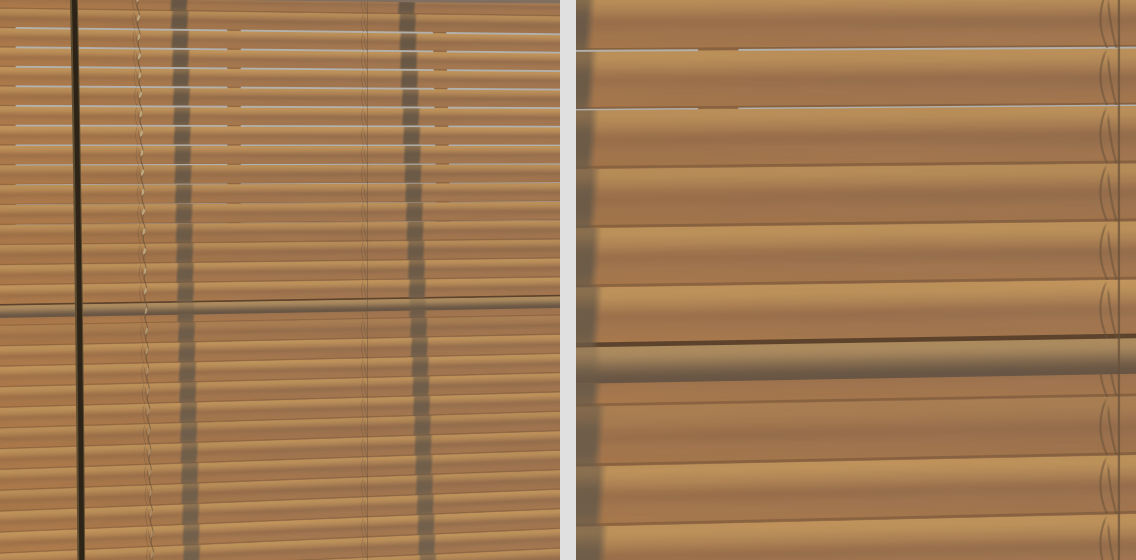
Left: the whole. Right: its middle third, enlarged.
Reproduce this pattern procedurally as a Shadertoy shader.

```glsl
// Sunlit wooden venetian blind with ladder cords, a tilt wand, a rail and two window-bar shadows.

// Slat layout: edge(n) = START + PITCH * n + GROWTH * n * n, each as (left, right) measured from the top
const vec2 START  = vec2(0.0495, 0.0612);
const vec2 PITCH  = vec2(0.0346, 0.03275);
const vec2 GROWTH = vec2(5.78e-5, 4.62e-5);
const float RAIL_SLAT = 14.0;
const float RAIL_DEPTH = 0.62;
const float GAP_WIDTH = 0.0017;
const float SHADOW_HALF = 0.0148;
const float WAND_HALF = 0.0070;

const vec3 GOLD   = vec3(0.74, 0.570, 0.350);
const vec3 WOOD   = vec3(0.62, 0.455, 0.312);
const vec3 AMBER  = vec3(0.665, 0.468, 0.285);
const vec3 SHADE  = vec3(0.395, 0.335, 0.265);
const vec3 SKY    = vec3(0.71, 0.715, 0.71);
const vec3 SEAM   = vec3(0.43, 0.31, 0.20);
const vec3 CORD   = vec3(0.40, 0.31, 0.22);
const vec3 BEAD   = vec3(0.75, 0.68, 0.52);
const vec3 WAND   = vec3(0.175, 0.142, 0.092);
const vec3 WAND_RIM = vec3(0.37, 0.30, 0.19);

float hash(vec2 p) {
    p = fract(p * vec2(0.1031, 0.1137));
    p += dot(p, p.yx + 33.33);
    return fract((p.x + p.y) * p.x * 17.0);
}

float gradDot(vec2 cell, vec2 offset) {
    float a = 6.2832 * hash(cell + 71.0);
    return dot(vec2(cos(a), sin(a)), offset);
}

float gradientNoise(vec2 p) {
    vec2 i = floor(p), f = fract(p);
    vec2 u = f * f * (3.0 - 2.0 * f);
    float low  = mix(gradDot(i, f), gradDot(i + vec2(1, 0), f - vec2(1, 0)), u.x);
    float high = mix(gradDot(i + vec2(0, 1), f - vec2(0, 1)), gradDot(i + 1.0, f - 1.0), u.x);
    return mix(low, high, u.y);
}

// Antialiased coverage of a band; bands thinner than a pixel fade
float band(float d, float halfWidth, float px) {
    return clamp((halfWidth - abs(d)) / px + 0.5, 0.0, 1.0) * min(1.0, 2.0 * halfWidth / px);
}

// Two thin ladder strings sagging across each slat
float ladder(float dx, float f, float px) {
    float bow = 2.0 * f - 1.0;
    float left = band(dx + 0.0095 - 0.004 * bow * bow, 0.0007, px);
    float right = band(dx + 0.0050 - 0.005 * f * f, 0.0007, px);
    return max(left, right * smoothstep(0.1, 0.3, f)) * smoothstep(0.0, 0.15, f);
}

void mainImage(out vec4 fragColor, in vec2 fragCoord) {
    vec2 p = fragCoord / iResolution.xy;
    float px = 1.0 / iResolution.y;
    float x = p.x, t = 1.0 - p.y;

    // Slat coordinate from the inverted layout formula
    float pitch = mix(PITCH.x, PITCH.y, x);
    float growth = mix(GROWTH.x, GROWTH.y, x);
    float drop = t - mix(START.x, START.y, x);
    float root = sqrt(pitch * pitch + 4.0 * growth * drop);
    float n = 2.0 * drop / (pitch + root);
    float slat = floor(n), f = n - slat;
    float edge = floor(n + 0.5);
    float edgeDist = (n - edge) * root;
    float rnd = hash(vec2(slat + 20.0, 7.0));

    // Curved wood: lit top, duller middle, warm lower lip
    float warm = 1.0 - smoothstep(0.0, 0.65, x);
    vec3 base = mix(WOOD, AMBER, clamp(0.75 * warm + 0.35 * smoothstep(0.6, 1.0, f), 0.0, 1.0));
    float grain = gradientNoise(vec2(x * 7.0, n * 3.0));
    float lit = 1.0 - smoothstep(0.08, 0.52 + 0.08 * (rnd - 0.5), f + 0.06 * grain);
    lit *= smoothstep(0.0, px / root, f);
    if (slat == RAIL_SLAT + 1.0) lit *= 0.4;
    vec3 col = mix(base, GOLD, lit * (0.82 + 0.18 * rnd));
    col *= 1.0 - 0.05 * exp(-pow((f - 0.53) / 0.13, 2.0));
    col *= 1.0 + 0.03 * (rnd - 0.5) + 0.025 * grain;
    col *= 1.0 + 0.012 * gradientNoise(vec2(x * 24.0, t * 420.0));

    // Seams and the sky showing between the upper slats
    col = mix(col, SEAM, 0.5 * band(edgeDist + 0.0008, 0.0008, px));
    float open = smoothstep(10.5, 3.5, edge) * step(-0.5, edge);
    float breaks = band(x - 0.418, 0.012, px) + band(x - 0.785 - 0.0007 * edge, 0.012, px);
    float gap = band(edgeDist, GAP_WIDTH * (0.25 + 0.75 * open), px);
    gap *= smoothstep(0.026, 0.030, x) * (1.0 - min(breaks, 1.0)) * step(0.01, open);

    // Bottom rail, rounded from lit top to dull underside
    float railTop = (n - RAIL_SLAT) * root;
    float railHalf = 0.5 * RAIL_DEPTH * root;
    float rail = band(railTop - railHalf, railHalf, px);
    vec3 railCol = mix(vec3(0.67, 0.54, 0.37), vec3(0.41, 0.335, 0.265), smoothstep(0.08, 0.58, f));
    col = mix(col, railCol, rail);
    col = mix(col, SEAM * 0.85, band(railTop + 0.001, 0.0014, px));

    // Soft window-bar shadows, bent by the curve of every slat
    for (int i = 0; i < 2; i++) {
        float centre = i == 0 ? 0.320 + 0.022 * t : 0.726 + 0.037 * t;
        float bend = 0.0035 * (0.5 - f) * (1.0 - rail);
        float shadow = 1.0 - smoothstep(SHADOW_HALF - 0.004, SHADOW_HALF + 0.003, abs(x - centre - bend));
        float depth = mix(0.62, 0.95, smoothstep(0.05, 0.5, f)) - 0.18 * smoothstep(0.7, 1.0, f);
        col = mix(col, SHADE * (1.0 + 0.12 * t), shadow * depth * (1.0 - 0.55 * rail));
    }
    col = mix(col, SKY, gap * 0.92);

    // Ladder strings, straight pull cord and beaded cord
    float beadX = x - 0.2455 - 0.026 * t;
    float offRail = 1.0 - rail;
    col = mix(col, CORD, 0.5 * offRail * max(ladder(x - 0.655, f, px), ladder(beadX, f, px)));
    col = mix(col, CORD, 0.7 * band(x - 0.6565, 0.0007, px));
    float sway = beadX - 0.0018 * sin(6.2832 * n);
    col = mix(col, CORD, 0.6 * band(sway - 0.001, 0.001, px));
    float bead = length(vec2(sway / 0.0026, (f - 0.4) * root / 0.0065));
    col = mix(col, BEAD, (1.0 - smoothstep(0.6, 1.1, bead)) * mix(0.9, 0.4, smoothstep(0.4, 0.75, t)));

    // Tilt wand with paler rims
    float wandX = x - 0.132 - 0.020 * t + 0.007 * t * t;
    vec3 wandCol = mix(WAND_RIM, WAND, band(wandX - 0.0008, WAND_HALF * 0.62, px));
    col = mix(col, wandCol, band(wandX, WAND_HALF, px));

    // Grey head-rail sliver at the top right
    col = mix(col, vec3(0.50, 0.43, 0.38), band(t, 0.006 * smoothstep(0.3, 1.0, x), px));
    fragColor = vec4(col, 1.0);
}
```
